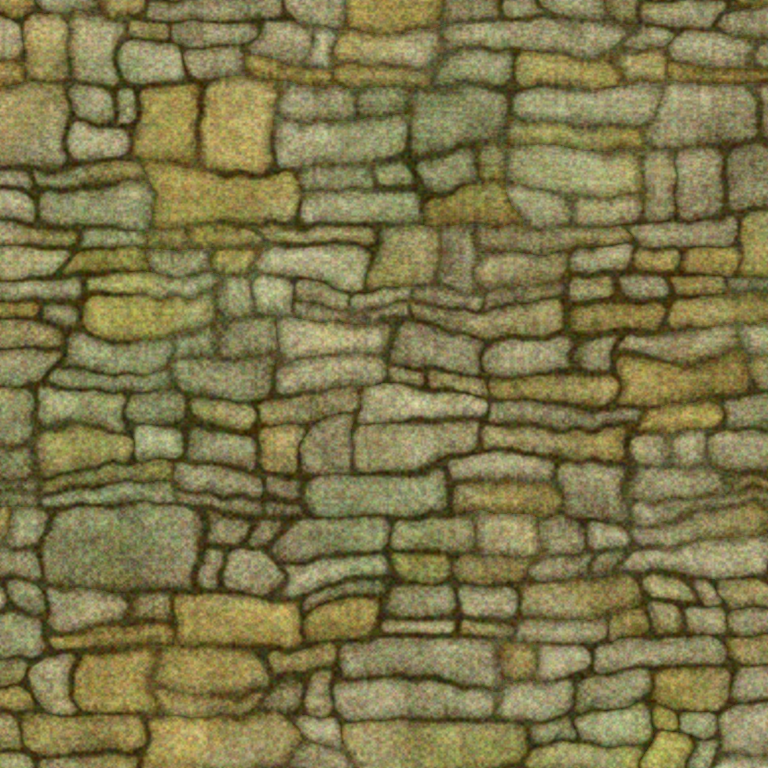
This texture is drawn by a three.js fragment shader. Its source:

```glsl
// Dry stone wall of rough, speckled, olive-grey stones in uneven courses.
varying vec2 vUv;

float hash(vec2 p) {
  return fract(sin(dot(p, vec2(127.1, 311.7))) * 43758.5453);
}

float noise(vec2 p) {
  vec2 i = floor(p), f = fract(p);
  f = f * f * (3.0 - 2.0 * f);
  return mix(mix(hash(i), hash(i + vec2(1.0, 0.0)), f.x),
             mix(hash(i + vec2(0.0, 1.0)), hash(i + 1.0), f.x), f.y);
}

float fbm(vec2 p) {
  float sum = 0.0, amp = 0.5;
  for (int i = 0; i < 4; i++) {
    sum += amp * noise(p);
    p = p * 2.03 + 17.3;
    amp *= 0.5;
  }
  return sum / 0.9375;
}

// Wavy bed line below course k, in course units.
float bedLine(float k, float x) {
  return k + 0.5 * (noise(vec2(x * 6.0, k * 7.3)) - 0.5) + 0.3 * (hash(vec2(k, 3.7)) - 0.5);
}

// Leaning upright joint left of block j in course k, in block units.
float uprightLine(float j, float k, float y) {
  return j + 0.6 * (hash(vec2(j, k + 41.0)) - 0.5) + 0.2 * (noise(vec2(y * 28.0, j * 5.1 + k)) - 0.5);
}

// Cuts a span in two and keeps the part holding s; returns which part that is.
float cutSpan(inout vec2 span, float ratio, float s) {
  float cut = mix(span.x, span.y, ratio);
  float upper = step(cut, s);
  span = mix(vec2(span.x, cut), vec2(cut, span.y), upper);
  return upper;
}

// Finds the stone around p: its horizontal and vertical spans and its id.
vec2 findStone(vec2 p, out vec2 spanX, out vec2 spanY) {
  const float courses = 12.5;
  const float blocks = 6.6;
  float y = p.y * courses;
  float k = floor(y);
  if (y < bedLine(k, p.x)) k -= 1.0;
  else if (y >= bedLine(k + 1.0, p.x)) k += 1.0;
  spanY = vec2(bedLine(k, p.x), bedLine(k + 1.0, p.x)) / courses;

  float shift = hash(vec2(k, 9.2)) * 5.0;
  float x = p.x * blocks + shift;
  float j = floor(x);
  if (x < uprightLine(j, k, p.y)) j -= 1.0;
  else if (x >= uprightLine(j + 1.0, k, p.y)) j += 1.0;
  spanX = (vec2(uprightLine(j, k, p.y), uprightLine(j + 1.0, k, p.y)) - shift) / blocks;

  // Most blocks are two stones high, and many of those are halved again
  vec2 id = vec2(j, k) * 3.0;
  if (hash(id + 0.3) < 0.78) {
    float slant = 0.2 * (noise(p * vec2(11.0, 2.0) + id) - 0.5);
    id.y += 1.0 + cutSpan(spanY, mix(0.36, 0.64, hash(id + 0.7)) + slant, p.y);
  }
  if (hash(id + 0.5) < 0.42) {
    id.x += 1.0 + cutSpan(spanX, mix(0.3, 0.7, hash(id + 0.9)), p.x);
  }
  return id;
}

float roundedBox(vec2 p, vec2 halfSize, float radius) {
  vec2 q = abs(p) - halfSize + radius;
  return length(max(q, 0.0)) + min(max(q.x, q.y), 0.0) - radius;
}

void main() {
  // Rough outlines from a bent domain
  vec2 p = vUv;
  p += 0.016 * (vec2(noise(vUv * 13.0), noise(vUv * 13.0 + 50.0)) - 0.5);
  p += 0.008 * (vec2(noise(vUv * 48.0 + 9.0), noise(vUv * 48.0 + 80.0)) - 0.5);

  vec2 spanX, spanY;
  vec2 id = findStone(p, spanX, spanY);
  vec2 center = vec2(spanX.x + spanX.y, spanY.x + spanY.y) * 0.5;
  vec2 halfSize = vec2(spanX.y - spanX.x, spanY.y - spanY.x) * 0.5;
  float radius = min(0.017, 0.8 * min(halfSize.x, halfSize.y));
  float gap = 0.0005 + 0.0045 * noise(vUv * 16.0 + 31.0);
  float depth = -roundedBox(p - center, halfSize, radius) - gap;

  // Stone tone: own shade, weathering, rounded sides, light from above
  float height = (p.y - center.y) / max(halfSize.y, 0.001);
  float tone = 0.67 + 0.2 * (hash(id + 2.1) - 0.5);
  tone += 0.4 * (fbm(vUv * 24.0) - 0.5) + 0.22 * (fbm(vUv * 5.0 + 7.0) - 0.5);
  tone += 0.06 * height;
  tone *= mix(0.68, 1.0, smoothstep(0.0, 0.014, depth));

  // Dark joints, shallow in places
  float joint = 1.0 - smoothstep(-0.003, 0.004, depth);
  joint *= mix(0.5, 1.0, smoothstep(0.25, 0.6, noise(vUv * 9.0 + 60.0)));
  tone = mix(tone, 0.07, joint);

  // Fine grain
  float grain = noise(vUv * 210.0) + 0.7 * noise(vUv * 390.0 + 5.0) - 0.85;
  tone += 0.26 * grain * mix(1.0, 0.55, joint);
  vec3 color = mix(vec3(0.20, 0.17, 0.055), vec3(0.80, 0.775, 0.605), clamp(tone, -0.1, 1.15));

  // Ochre and mossy stains, then coloured speckle
  float ochre = smoothstep(0.6, 0.95, 0.6 * hash(id + 4.4) + 0.7 * fbm(vUv * 7.0 + 20.0));
  color *= mix(vec3(1.0), vec3(1.04, 0.97, 0.72), ochre);
  color *= mix(vec3(1.0), vec3(0.94, 1.01, 0.96), smoothstep(0.45, 0.7, fbm(vUv * 6.0 + 90.0)));
  vec3 speckle = vec3(noise(vUv * 240.0 + 11.0), noise(vUv * 240.0 + 47.0), noise(vUv * 240.0 + 83.0));
  color += 0.13 * (speckle - 0.5);

  gl_FragColor = vec4(clamp(color, 0.0, 1.0), 1.0);
}
```
